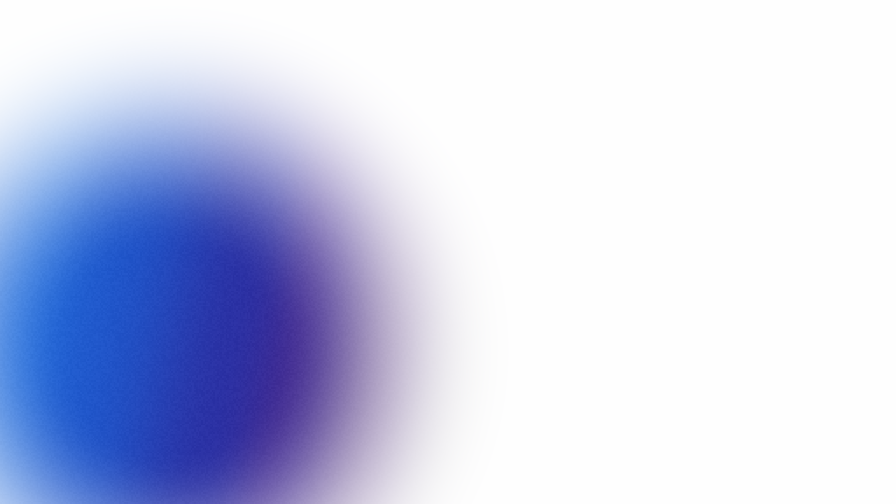
Write a WebGL 1 fragment shader that draws this background.

```glsl
precision highp float;
// A soft blue-to-violet glow with fine grain, low on the left of a white field.

uniform vec2 u_resolution;

float hash(vec2 cell) {
  vec3 q = fract(cell.xyx * 0.1031);
  q += dot(q, q.yzx + 33.33);
  return fract((q.x + q.y) * q.z);
}

// Azure on the left, through indigo and violet, to a warm grey rim
vec3 glowColor(float x) {
  vec3 color = mix(vec3(0.14, 0.43, 0.86), vec3(0.125, 0.335, 0.79), smoothstep(0.0, 0.23, x));
  color = mix(color, vec3(0.17, 0.19, 0.64), smoothstep(0.18, 0.48, x));
  color = mix(color, vec3(0.25, 0.165, 0.57), smoothstep(0.45, 0.60, x));
  color = mix(color, vec3(0.36, 0.25, 0.52), smoothstep(0.57, 0.80, x));
  return mix(color, vec3(0.46, 0.44, 0.48), smoothstep(0.78, 1.0, x));
}

void main() {
  // Canvas height is one unit
  vec2 p = gl_FragCoord.xy / u_resolution.y;
  vec2 offset = p - vec2(0.335, 0.305);

  // Dense core with a long, gentle falloff
  float core = 1.0 - smoothstep(0.197, 0.741, length(offset));
  float density = pow(core, 1.65);

  // Hue bands lean slightly to the right as they rise
  vec3 color = glowColor(p.x - 0.2 * offset.y);

  // Fine grain, confined to the glow
  color += 0.025 * (hash(floor(p * 288.0)) - 0.5);

  gl_FragColor = vec4(mix(vec3(0.997), color, density), 1.0);
}
```
